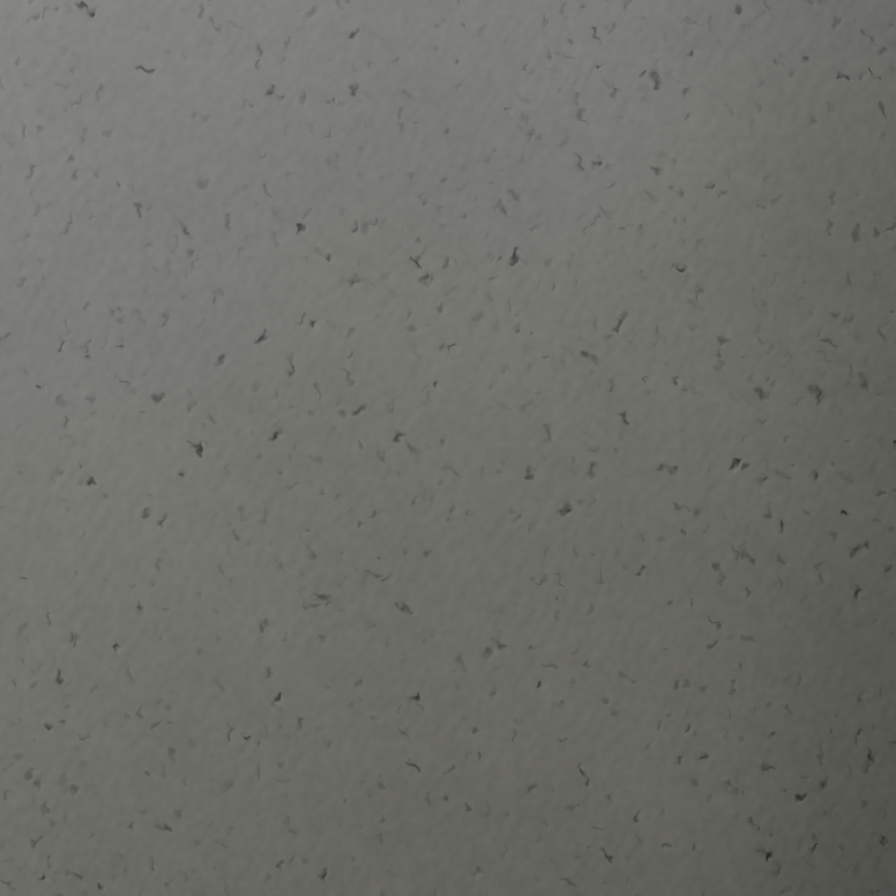
Write a WebGL 1 fragment shader that draws this texture.

```glsl
precision highp float;
// Dim grey plaster: a smooth light falloff over faint slanted relief, scattered
// with short, soft, dark pits. Pits are torn capsules jittered on hashed grids;
// gradient noise supplies the relief, the tearing and the uneven pit density.
uniform vec2 u_resolution;

const vec3 WARM_GREY = vec3(1.006, 1.0, 0.945);
const vec3 COOL_GREY = vec3(0.990, 1.0, 0.964);
const float TAU = 6.2831853;

vec2 hash2(vec2 p) {
  vec3 q = fract(vec3(p.xyx) * vec3(0.1031, 0.1030, 0.0973));
  q += dot(q, q.yzx + 33.33);
  return fract((q.xx + q.yz) * q.zy);
}

vec2 gradientAt(vec2 cell) {
  float angle = TAU * hash2(cell).x;
  return vec2(cos(angle), sin(angle));
}

float gradientNoise(vec2 p) {
  vec2 i = floor(p);
  vec2 f = p - i;
  vec2 u = f * f * f * (f * (f * 6.0 - 15.0) + 10.0);
  float a = dot(gradientAt(i), f);
  float b = dot(gradientAt(i + vec2(1.0, 0.0)), f - vec2(1.0, 0.0));
  float c = dot(gradientAt(i + vec2(0.0, 1.0)), f - vec2(0.0, 1.0));
  float d = dot(gradientAt(i + 1.0), f - 1.0);
  return mix(mix(a, b, u.x), mix(c, d, u.x), u.y);
}

vec2 rotate(vec2 p, float angle) {
  float c = cos(angle);
  float s = sin(angle);
  return vec2(c * p.x + s * p.y, c * p.y - s * p.x);
}

// Distance to a segment lying along the x axis
float segmentDistance(vec2 p, float halfLength) {
  return length(vec2(max(abs(p.x) - halfLength, 0.0), p.y));
}

// Soft pits on a jittered grid; lengths and widths are in canvas units
float pits(vec2 p, float cells, float seed, float density, float maxLength, float width) {
  vec2 home = floor(p * cells);
  float depth = 0.0;
  for (int y = -1; y <= 1; y++) {
    for (int x = -1; x <= 1; x++) {
      vec2 cell = home + vec2(float(x), float(y));
      vec2 place = hash2(cell + seed);
      vec2 form = hash2(cell + seed + 71.0);
      vec2 kind = hash2(cell + seed + 137.0);
      vec2 center = (cell + place) / cells;
      float cluster = 0.9 * gradientNoise(center * 9.0 + seed);
      float present = step(kind.x, density + cluster);
      float angle = 1.15 + 1.2 * (form.x - 0.5) + step(0.88, form.y) * 1.2;
      float halfLength = 0.5 * maxLength * form.y * form.y;
      float radius = width * mix(0.75, 1.25, place.y);
      float d = segmentDistance(rotate(p - center, angle), halfLength) / radius;
      float strength = mix(0.22, 1.0, kind.y * kind.y);
      depth = max(depth, present * strength * exp(-d * d));
    }
  }
  return depth;
}

// Dark pits over many faint scratches
float surfacePits(vec2 p) {
  float dark = pits(p, 23.0, 11.0, 0.55, 0.016, 0.0030);
  float faint = pits(p, 40.0, 53.0, 0.55, 0.016, 0.0026);
  return dark + 0.45 * faint;
}

// Brightest at the upper left, darkest along the right and the bottom
float falloff(vec2 uv) {
  float edge = smoothstep(0.70, 1.05, uv.x);
  return 0.527 - 0.105 * (1.0 - uv.y) - 0.062 * uv.x - 0.050 * edge;
}

void main() {
  vec2 uv = gl_FragCoord.xy / u_resolution;
  vec2 p = gl_FragCoord.xy / min(u_resolution.x, u_resolution.y);

  // Bend and tear the pits into ragged pieces
  vec2 bend = vec2(gradientNoise(p * 110.0), gradientNoise(p * 110.0 + 40.0));
  vec2 bent = p + 0.0065 * bend;
  float tear = clamp(0.9 + 1.3 * gradientNoise(p * 95.0 + 17.0), 0.3, 1.3);
  float pit = surfacePits(bent);
  float rim = max(surfacePits(bent + vec2(-0.004, 0.003)) - pit, 0.0);

  // Slanted trowel relief and broad cloudiness
  vec2 grain = rotate(p, 1.0) * vec2(45.0, 105.0);
  float relief = 0.018 * gradientNoise(grain) + 0.014 * gradientNoise(p * 120.0);
  float clouds = 0.014 * gradientNoise(p * 4.0 + 9.0) + 0.008 * gradientNoise(p * 15.0);

  float light = falloff(uv) + relief + clouds;
  light += 0.030 * rim - 0.175 * min(pit * tear, 1.1);

  float coolness = smoothstep(-0.1, 0.9, uv.y - 0.4 * uv.x + 0.3 * gradientNoise(p * 3.0));
  gl_FragColor = vec4(light * mix(WARM_GREY, COOL_GREY, coolness), 1.0);
}
```
